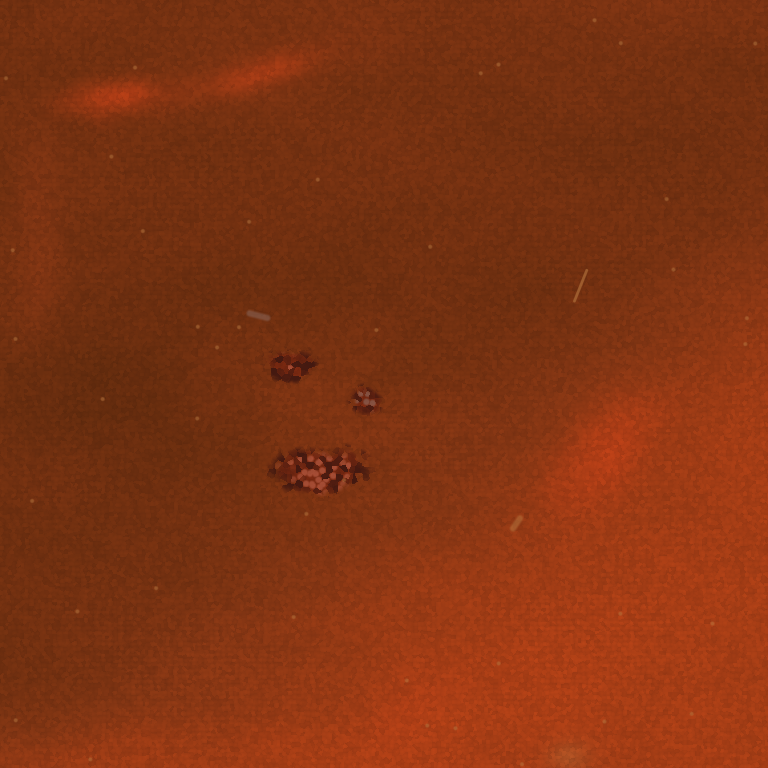
Give the GLSL for this texture, as a Shadertoy shader.

```glsl
// Weathered rust-orange paint on fine canvas: a dark umber field warms to the
// lower right, with brushed smears, weave, crumbly chips and pale flecks.
// Layered sines make the soft tones; cellular noise makes the grain and chips.

const float TAU = 6.28318;
const vec3 UMBER = vec3(0.415, 0.178, 0.058);
const vec3 RUST = vec3(0.51, 0.207, 0.075);
const vec3 EMBER = vec3(0.655, 0.24, 0.083);
const vec3 SCARLET = vec3(0.76, 0.25, 0.09);
const vec3 CRUMB = vec3(0.23, 0.08, 0.06);
const vec3 PINK = vec3(0.74, 0.37, 0.28);
const vec3 STRAW = vec3(0.72, 0.47, 0.25);

vec2 hash2(vec2 p) {
    vec3 q = fract(p.xyx * vec3(0.1031, 0.1030, 0.0973));
    q += dot(q, q.yzx + 33.33);
    return fract((q.xx + q.yz) * q.zy);
}

mat2 turn(float a) {
    return mat2(cos(a), -sin(a), sin(a), cos(a));
}

// Cellular noise: x is the distance to the nearest seed, y its random value.
vec2 cells(vec2 p) {
    vec2 id = floor(p), best = vec2(9.0, 0.0);
    for (int j = -1; j <= 1; j++)
    for (int i = -1; i <= 1; i++) {
        vec2 cell = id + vec2(i, j);
        vec2 seed = hash2(cell);
        float d = length(cell + seed - p);
        if (d < best.x) best = vec2(d, hash2(cell + 57.0).x);
    }
    return best;
}

// Soft cloud from warped, rotated sines, about -1 to 1.
float cloud(vec2 p) {
    float sum = 0.0, amp = 0.5;
    for (int i = 0; i < 5; i++) {
        p += 0.45 * sin(p.yx * 1.3 + float(i) * 1.7);
        sum += amp * sin(p.x + 0.6) * cos(p.y - 0.4);
        p = turn(0.9) * p * 1.75;
        amp *= 0.62;
    }
    return sum;
}

// Soft tilted ellipse with brushed, uneven edges.
float smear(vec2 p, vec2 centre, vec2 size, float angle) {
    vec2 q = turn(angle) * (p - centre) / size;
    q += 0.3 * vec2(cloud(p * 24.0), cloud(p * 30.0 + 5.0));
    return exp(-dot(q, q));
}

// Continuous tone of the ground: 0 is umber, 1 is ember.
float groundTone(vec2 p) {
    float warm = smoothstep(-0.2, 0.42, 0.7 * p.x - p.y);
    float tone = 0.13 + 0.87 * warm;
    tone += 0.11 * cloud(p * vec2(5.0, 9.0) + 2.0);
    tone += 0.05 * cloud(p * vec2(14.0, 32.0));
    tone += 0.16 * smoothstep(0.78, 1.0, p.y) * p.x;
    tone += 0.22 * smear(p, vec2(0.05, 0.68), vec2(0.03, 0.15), 0.0);
    tone += 0.20 * smear(p, vec2(0.42, 0.48), vec2(0.14, 0.09), 0.0);
    tone += 0.25 * smear(p, vec2(0.15, 0.01), vec2(0.25, 0.05), 0.0);
    tone -= 0.20 * smear(p, vec2(0.12, 0.48), vec2(0.16, 0.1), 0.0);
    return tone;
}

vec3 paintRamp(float t) {
    vec3 low = mix(UMBER, RUST, clamp(t / 0.42, -0.25, 1.0));
    return mix(low, EMBER, clamp((t - 0.42) / 0.58, 0.0, 1.1));
}

// Broken patch of dark crumbs and paler exposed grains.
vec3 chip(vec3 base, vec2 p, vec2 centre, vec2 size, vec3 grainColour, float exposed) {
    vec2 q = (p - centre) / size;
    vec2 grain = cells(p * 125.0);
    float edge = length(q) + 0.22 * cloud(p * 70.0) + 0.4 * (grain.y - 0.5);
    float mask = 1.0 - smoothstep(0.7, 1.15, edge);
    vec3 body = mix(CRUMB, base * vec3(0.98, 0.75, 0.9), smoothstep(0.1, 0.75, grain.y));
    float pale = smoothstep(1.0 - exposed, 1.15 - exposed, grain.y);
    body = mix(body, grainColour, 0.75 * pale * (1.0 - smoothstep(0.3, 0.75, grain.x)));
    return mix(base, body, 0.85 * mask);
}

float scratch(vec2 p, vec2 a, vec2 b, float width) {
    vec2 ab = b - a;
    float h = clamp(dot(p - a, ab) / dot(ab, ab), 0.0, 1.0);
    return 1.0 - smoothstep(0.3 * width, width, length(p - a - ab * h));
}

void mainImage(out vec4 fragColor, in vec2 fragCoord) {
    vec2 p = fragCoord / iResolution.xy;

    // Ground and brushed highlights
    vec3 col = paintRamp(groundTone(p));
    float glow = 0.75 * smear(p, vec2(0.15, 0.872), vec2(0.06, 0.022), 0.1);
    glow += 0.55 * smear(p, vec2(0.34, 0.905), vec2(0.09, 0.022), 0.25);
    glow += 0.70 * smear(p, vec2(0.785, 0.405), vec2(0.09, 0.045), 0.85);
    glow += 0.30 * smear(p, vec2(0.54, 0.08), vec2(0.08, 0.05), 0.5);
    col = mix(col, SCARLET, min(glow, 0.85));
    col = mix(col, STRAW, 0.3 * smear(p, vec2(0.74, 0.015), vec2(0.03, 0.02), 0.0));

    // Canvas weave and fine grain
    float wear = 0.5 + 0.5 * cloud(p * 11.0 + 8.0);
    float weave = 0.6 * sin(TAU * 144.0 * p.y) + 0.4 * sin(TAU * 128.0 * p.x);
    vec2 grain = cells(p * 190.0);
    col *= 1.0 + 0.035 * wear * weave + 0.12 * (grain.y - 0.5) + 0.06 * (0.45 - grain.x);

    // Chips
    col = chip(col, p, vec2(0.378, 0.525), vec2(0.031, 0.020), PINK, 0.25);
    col = chip(col, p, vec2(0.477, 0.477), vec2(0.020, 0.019), vec3(0.55, 0.40, 0.36), 0.35);
    col = chip(col, p, vec2(0.418, 0.386), vec2(0.062, 0.030), PINK, 0.45);

    // Sparse flecks and hairline scratches
    vec2 fleck = cells(p * 34.0);
    float dot1 = step(0.965, fleck.y) * (1.0 - smoothstep(0.04, 0.13, fleck.x));
    col = mix(col, STRAW, 0.5 * dot1);
    col = mix(col, STRAW, 0.6 * scratch(p, vec2(0.748, 0.608), vec2(0.764, 0.648), 0.0028));
    col = mix(col, STRAW, 0.5 * scratch(p, vec2(0.668, 0.312), vec2(0.677, 0.325), 0.006));
    col = mix(col, vec3(0.55, 0.42, 0.38), 0.5 * scratch(p, vec2(0.325, 0.592), vec2(0.348, 0.586), 0.006));

    fragColor = vec4(clamp(col, 0.0, 1.0), 1.0);
}
```
